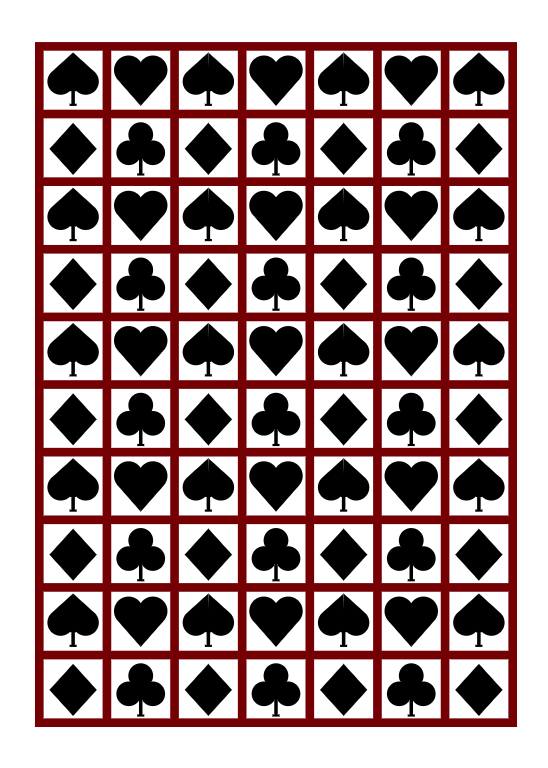
Reproduce this pattern procedurally as a Shadertoy shader.

```glsl
// Card suits in a dark red lattice, 7 cells across and 10 down, on white.
// Each suit is a distance function built from discs, tapered lobes and boxes;
// the parity of the column and row picks the suit. Lengths are in cell widths.

const vec2 GRID_CELLS = vec2(7.0, 10.0);
const vec2 GRID_CORNER = vec2(0.581, 0.670);
const float CELLS_PER_HEIGHT = 11.356;
const float HALF_LINE = 0.064;

const vec3 PAPER = vec3(1.0);
const vec3 INK = vec3(0.0);
const vec3 LATTICE_RED = vec3(0.46, 0.0, 0.01);

float box(vec2 p, vec2 halfSize) {
    vec2 d = abs(p) - halfSize;
    return max(d.x, d.y);
}

float disc(vec2 p, vec2 center, float radius) {
    return length(p - center) - radius;
}

// Disc joined to a point by its two tangent lines
float taperedLobe(vec2 p, vec2 tip, vec2 center, float radius) {
    vec2 axis = center - tip;
    float span = length(axis);
    axis /= span;
    float s = radius / span;
    float c = sqrt(1.0 - s * s);
    vec2 q = p - tip;
    float along = dot(q, axis);
    float across = abs(q.x * axis.y - q.y * axis.x);
    float cone = max(across * c - along * s, along - span * c * c);
    return min(disc(p, center, radius), cone);
}

// Thin shaft standing on a small foot
float stem(vec2 p, float bottom) {
    float shaft = box(p - vec2(0.0, 0.5 * bottom), vec2(0.026, -0.5 * bottom));
    float foot = box(p - vec2(0.0, bottom + 0.016), vec2(0.052, 0.016));
    return min(shaft, foot);
}

float heart(vec2 p) {
    p.x = abs(p.x);
    return taperedLobe(p, vec2(0.0, -0.38), vec2(0.18, 0.15), 0.215);
}

float spade(vec2 p) {
    p.x = abs(p.x);
    float leaf = taperedLobe(p, vec2(0.0, 0.41), vec2(0.185, -0.02), 0.195);
    leaf = min(leaf, disc(p, vec2(0.0, -0.06), 0.11));
    return min(leaf, stem(p, -0.38));
}

float club(vec2 p) {
    p.x = abs(p.x);
    float leaves = min(disc(p, vec2(0.0, 0.195), 0.183),
                       disc(p, vec2(0.178, -0.073), 0.182));
    leaves = min(leaves, disc(p, vec2(0.0), 0.09));
    return min(leaves, stem(p, -0.41));
}

float diamond(vec2 p, vec2 halfSize) {
    vec2 q = abs(p);
    return (dot(q, halfSize.yx) - halfSize.x * halfSize.y) / length(halfSize);
}

// Odd rows alternate spade and heart, even rows diamond and club
float suit(vec2 p, vec2 cell) {
    bool oddColumn = mod(cell.x, 2.0) > 0.5;
    bool oddRow = mod(cell.y, 2.0) > 0.5;
    if (oddRow) return oddColumn ? heart(p) : spade(p);
    return oddColumn ? club(p) : diamond(p - vec2(0.0, -0.015), vec2(0.35, 0.385));
}

float coverage(float dist, float pixel) {
    return clamp(0.5 - dist / pixel, 0.0, 1.0);
}

void mainImage(out vec4 fragColor, in vec2 fragCoord) {
    float pixel = CELLS_PER_HEIGHT / iResolution.y;
    vec2 pos = fragCoord * pixel - GRID_CORNER;
    vec2 cell = clamp(floor(pos), vec2(0.0), GRID_CELLS - 1.0);
    vec2 local = pos - cell - 0.5;

    // Red slab, white windows, black suits
    float slab = box(pos - 0.5 * GRID_CELLS, 0.5 * GRID_CELLS + HALF_LINE);
    float window = box(local, vec2(0.5 - HALF_LINE));
    vec3 color = mix(PAPER, LATTICE_RED, coverage(slab, pixel));
    color = mix(color, PAPER, coverage(window, pixel));
    color = mix(color, INK, coverage(suit(local, cell), pixel));
    fragColor = vec4(color, 1.0);
}
```
